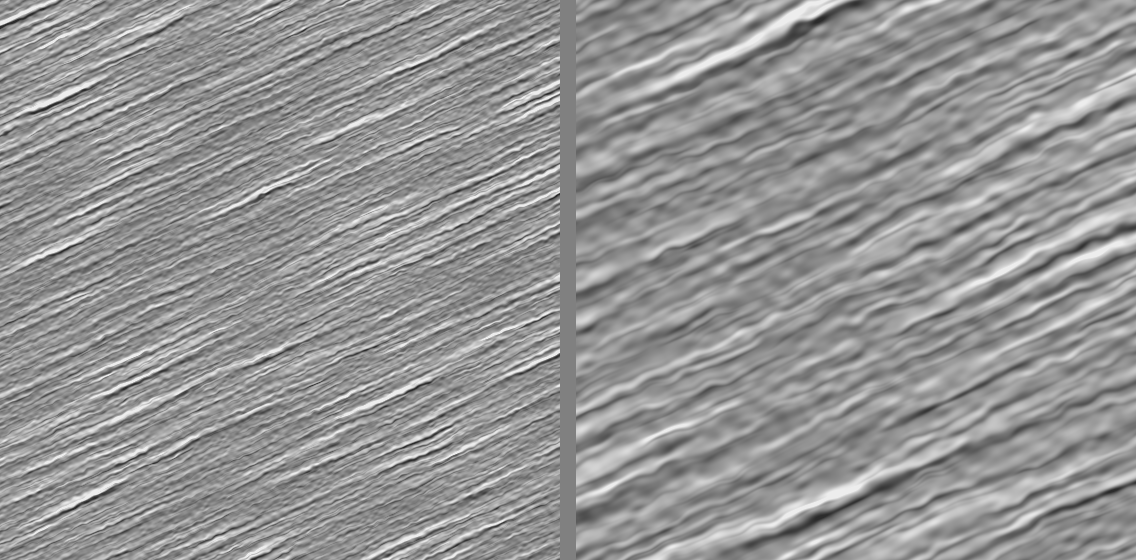
Left: the whole. Right: its middle third, enlarged.
This texture is drawn by a three.js fragment shader. Its source:

```glsl
varying vec2 vUv;

#define STREAK_ANGLE 0.43
#define BASE_TONE 0.53
#define COARSE_CELL vec2(0.24, 0.021)
#define MEDIUM_CELL vec2(0.13, 0.012)
#define FINE_CELL vec2(0.055, 0.0075)
#define COARSE_RELIEF 0.29
#define MEDIUM_RELIEF 0.20
#define FINE_RELIEF 0.13
#define GRAIN_SCALE vec2(115.0, 210.0)
#define GRAIN_RELIEF 0.16
#define EDGE_WOBBLE 0.003
#define TONE_RANGE vec2(0.17, 0.93)

vec4 hash4(vec2 p) {
  vec4 q = fract(p.xyxy * vec4(0.1031, 0.1030, 0.0973, 0.1099));
  q += dot(q, q.wzxy + 33.33);
  return fract((q.xxyz + q.yzzw) * q.zywx);
}

// Smooth lattice noise, 0 to 1
float noise(vec2 p) {
  vec2 cell = floor(p);
  vec2 f = fract(p);
  f = f * f * (3.0 - 2.0 * f);
  float low = mix(hash4(cell).x, hash4(cell + vec2(1.0, 0.0)).x, f.x);
  float high = mix(hash4(cell + vec2(0.0, 1.0)).x, hash4(cell + 1.0).x, f.x);
  return mix(low, high, f.y);
}

float bell(float x, float width) {
  x /= width;
  return exp(-x * x);
}

// One scattered streak per cell: a bright crest with a dark groove beneath
float streaks(vec2 p, vec2 cellSize, float seed) {
  vec2 grid = p / cellSize;
  vec2 cell = floor(grid);
  float relief = 0.0;
  for (int j = -1; j <= 1; j++) {
    for (int i = -1; i <= 1; i++) {
      vec2 id = cell + vec2(float(i), float(j));
      vec4 rnd = hash4(id + seed);
      vec2 d = grid - id - rnd.xy;
      float halfLength = mix(0.4, 0.95, rnd.z);
      float taper = 1.0 - smoothstep(0.3 * halfLength, halfLength, abs(d.x));
      float strength = mix(0.15, 1.0, rnd.w);
      d.y += 0.3 * (rnd.z - 0.5) * d.x;
      float crest = bell(d.y, 0.22);
      float groove = bell(d.y + 0.38, 0.14);
      relief += taper * strength * (crest - 0.85 * groove);
    }
  }
  return relief;
}

void main() {
  // Axes along and across the brushing direction
  float c = cos(STREAK_ANGLE);
  float s = sin(STREAK_ANGLE);
  vec2 p = vec2(c * vUv.x + s * vUv.y, c * vUv.y - s * vUv.x) + 2.0;

  // Ragged streak edges
  vec2 wobbled = p;
  wobbled.y += EDGE_WOBBLE * (noise(p * vec2(95.0, 130.0)) - 0.5);
  wobbled.y += 2.0 * EDGE_WOBBLE * (noise(p * vec2(14.0, 30.0)) - 0.5);

  // Calm and busy patches
  float patches = noise(p * vec2(6.0, 17.0) + 31.0);
  float activity = mix(0.65, 1.3, patches);

  float relief = COARSE_RELIEF * streaks(wobbled, COARSE_CELL, 17.0)
               + MEDIUM_RELIEF * streaks(wobbled, MEDIUM_CELL, 271.0)
               + FINE_RELIEF * streaks(wobbled, FINE_CELL, 613.0);

  // Embossed grain
  vec2 g = p * GRAIN_SCALE;
  float grain = noise(g) - noise(g - vec2(0.3, 1.0));

  float tone = BASE_TONE + activity * relief + GRAIN_RELIEF * grain;
  tone += 0.06 * (patches - 0.5);
  gl_FragColor = vec4(vec3(clamp(tone, TONE_RANGE.x, TONE_RANGE.y)), 1.0);
}
```
